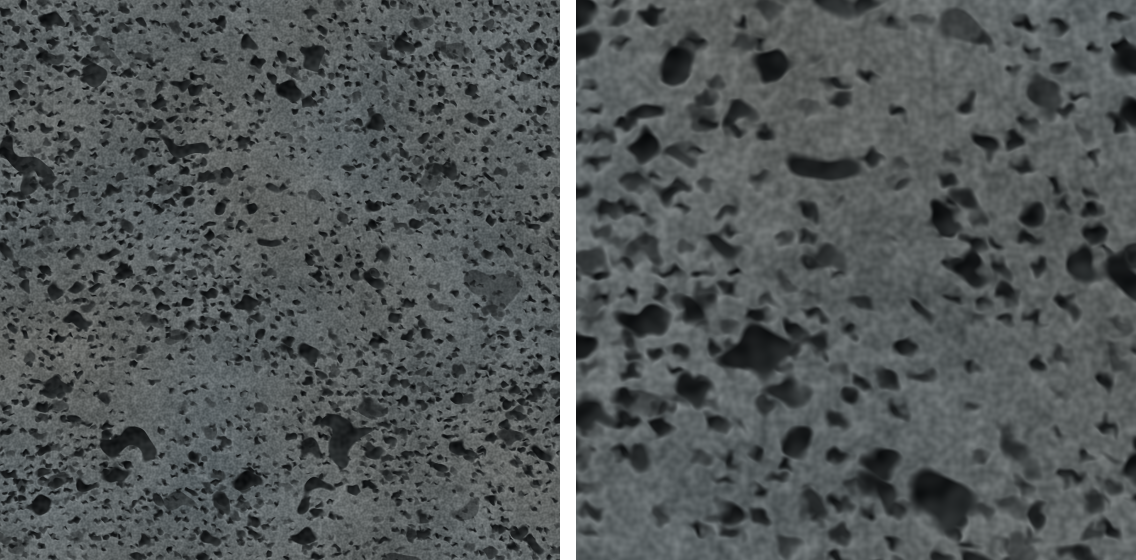
Left: the whole. Right: its middle third, enlarged.
Reproduce this texture procedurally as a Shadertoy shader.

```glsl
// Vesicular basalt: grainy grey stone pitted with tilted, shaded gas pores.

#define STONE_COLOR vec3(0.368, 0.389, 0.391)
#define PORE_SHADOW vec3(0.050, 0.057, 0.062)
#define PORE_FLOOR  vec3(0.185, 0.202, 0.205)
#define GRAIN       0.085
#define PATCHINESS  0.065
#define PORE_TILT   -0.35
#define TILT_SPREAD 0.9
#define EDGE_BLUR   0.0024
#define LIP_LIGHT   0.035

vec2 hash2(vec2 p) {
    vec3 q = fract(p.xyx * vec3(0.1031, 0.1030, 0.0973));
    q += dot(q, q.yzx + 33.33);
    return fract((q.xx + q.yz) * q.zy);
}

// Gradient noise, roughly -0.7 to 0.7
float cornerRamp(vec2 cell, vec2 offset) {
    float angle = 6.2832 * hash2(cell).x;
    return dot(vec2(cos(angle), sin(angle)), offset);
}

float gradientNoise(vec2 p) {
    vec2 i = floor(p), f = p - i;
    vec2 u = f * f * f * (f * (f * 6.0 - 15.0) + 10.0);
    vec2 e = vec2(1.0, 0.0);
    return mix(mix(cornerRamp(i, f), cornerRamp(i + e, f - e), u.x),
               mix(cornerRamp(i + e.yx, f - e.yx), cornerRamp(i + 1.0, f - 1.0), u.x), u.y);
}

mat2 rotation(float a) {
    float c = cos(a), s = sin(a);
    return mat2(c, -s, s, c);
}

// Stone surface: slow stains plus fine mineral grain
vec3 stone(vec2 uv) {
    float stain = gradientNoise(uv * 5.0) + 0.7 * gradientNoise(uv * 17.0 + 40.0);
    float grain = gradientNoise(uv * 230.0) + gradientNoise(uv * 118.0 + 7.0)
                + 0.7 * gradientNoise(uv * 52.0 + 19.0);
    float warmth = gradientNoise(uv * 4.0 + 80.0);
    return STONE_COLOR + PATCHINESS * stain + GRAIN * grain
         + warmth * vec3(0.02, 0.0, -0.018);
}

// One size class of pores: jittered cells holding warped ellipses
vec3 addPores(vec3 color, vec2 uv, float cells, float density, float radius, float warp) {
    vec2 seed = vec2(cells * 3.7, cells * 1.3);
    vec2 p = uv * cells;
    p += warp * vec2(gradientNoise(p * 2.1 + seed), gradientNoise(p * 2.1 + seed + 31.0));
    vec2 home = floor(p);
    float blur = EDGE_BLUR * cells;
    float texture1 = gradientNoise(uv * 95.0 + seed);

    for (int y = -1; y <= 1; y++)
    for (int x = -1; x <= 1; x++) {
        vec2 cell = home + vec2(x, y);
        vec2 place = hash2(cell + seed);
        vec2 shape = hash2(cell + seed + 57.0);
        vec2 kind = hash2(cell + seed + 113.0);
        vec2 center = cell + 0.15 + 0.7 * place;
        vec2 site = center / cells;

        float chance = density * (1.0 + 1.1 * gradientNoise(site * 5.0 + 23.0));
        if (kind.x > chance) continue;

        // Tilt drifts slowly over the slab
        float tilt = PORE_TILT + 1.1 * gradientNoise(site * 2.5 + 11.0)
                   + TILT_SPREAD * (shape.x - 0.5);
        float size = radius * mix(0.65, 1.3, shape.y);
        vec2 axes = size * vec2(1.15, mix(0.55, 0.9, place.x));
        vec2 offset = p - center;
        float d = (length(rotation(tilt) * offset / axes) - 1.0) * axes.y;

        // Dark overhang at upper left, paler floor at lower right
        float lit = smoothstep(-0.5, 1.0, dot(offset, vec2(0.45, -0.85)) / size);
        vec3 inside = mix(PORE_SHADOW, PORE_FLOOR, lit * 0.7 + 0.35 * kind.y);
        inside += 0.07 * texture1;

        float mask = 1.0 - smoothstep(-blur, blur, d);
        float depth = mix(0.45, 1.0, smoothstep(0.0, 0.6, fract(kind.y * 7.0 + shape.x)));
        float lip = smoothstep(2.5 * blur, 0.5 * blur, d) * (1.0 - mask) * lit;
        color += LIP_LIGHT * lip;
        color = mix(color, inside, mask * depth);
    }
    return color;
}

void mainImage(out vec4 fragColor, in vec2 fragCoord) {
    vec2 uv = fragCoord / iResolution.y;
    vec3 color = stone(uv);

    // Fine pits first, rare large cavities last
    color = addPores(color, uv, 62.0, 0.56, 0.30, 0.35);
    color = addPores(color, uv, 34.0, 0.46, 0.30, 0.35);
    color = addPores(color, uv, 17.0, 0.22, 0.29, 0.30);
    color = addPores(color, uv, 7.5, 0.13, 0.22, 0.55);

    fragColor = vec4(clamp(color, 0.0, 1.0), 1.0);
}
```
